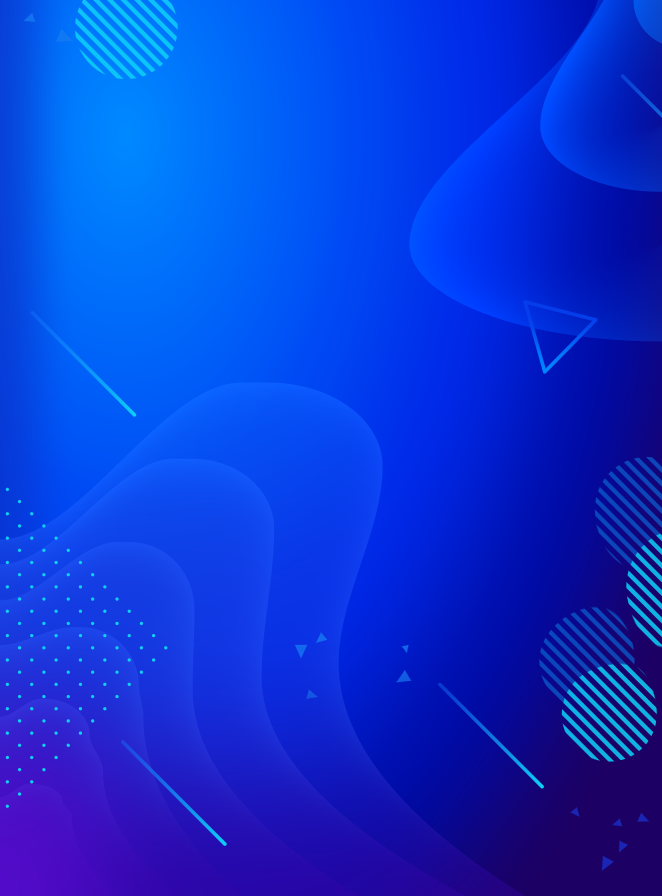
A Shadertoy shader for this background:

```glsl
#define GLOW_CENTER vec2(0.14, 0.85)
#define GLOW_STRETCH vec2(1.0, 0.62)
#define WAVE_OPACITY 0.38
#define WAVE_SHEEN 0.09
#define STRIPE_PERIOD 0.0108
#define STRIPE_WIDTH 0.0048
#define DOT_SPACING 0.0272
#define DOT_RADIUS 0.0018
#define LINE_RADIUS 0.002
#define CYAN vec3(0.05, 0.82, 0.97)

const int WAVES = 6;
// crest x, crest y, shoulder x, shoulder y
const vec4 crests[WAVES] = vec4[](
    vec4(0.30, 0.573, 0.427, 0.48), vec4(0.215, 0.488, 0.306, 0.41),
    vec4(0.145, 0.395, 0.217, 0.32), vec4(0.09, 0.30, 0.155, 0.235),
    vec4(0.05, 0.22, 0.10, 0.18), vec4(0.035, 0.125, 0.07, 0.105));
// waist x, waist y, foot x, height at the left side
const vec4 bases[WAVES] = vec4[](
    vec4(0.378, 0.26, 0.586, 0.398), vec4(0.292, 0.245, 0.52, 0.37),
    vec4(0.215, 0.23, 0.40, 0.33), vec4(0.16, 0.20, 0.27, 0.28),
    vec4(0.115, 0.14, 0.20, 0.20), vec4(0.08, 0.09, 0.13, 0.11));
const vec2 lineStarts[4] = vec2[](vec2(0.036, 0.651), vec2(0.137, 0.172),
    vec2(0.491, 0.236), vec2(0.695, 0.915));
// x, y, size
const vec3 shards[12] = vec3[](
    vec3(0.336, 0.274, 0.009), vec3(0.358, 0.287, 0.007), vec3(0.348, 0.224, 0.007),
    vec3(0.450, 0.243, 0.009), vec3(0.453, 0.276, 0.005), vec3(0.643, 0.093, 0.006),
    vec3(0.689, 0.081, 0.006), vec3(0.718, 0.086, 0.007), vec3(0.694, 0.055, 0.007),
    vec3(0.676, 0.036, 0.009), vec3(0.072, 0.958, 0.010), vec3(0.033, 0.979, 0.007));

float fill(float d) { return clamp(0.5 - d * iResolution.y, 0.0, 1.0); }

float ellipse(vec2 q, vec2 r) {
    return length(q) * (1.0 - 1.0 / max(length(q / r), 0.001));
}

float segment(vec2 p, vec2 a, vec2 b) {
    vec2 ab = b - a;
    return length(p - a - ab * clamp(dot(p - a, ab) / dot(ab, ab), 0.0, 1.0));
}

float smoothUnion(float a, float b, float k) {
    float h = max(k - abs(a - b), 0.0) / k;
    return min(a, b) - h * h * k * 0.25;
}

float stripes(vec2 p) {
    float u = (p.x + p.y) * 0.7071 / STRIPE_PERIOD;
    return fill(abs(fract(u) - 0.5) * STRIPE_PERIOD - STRIPE_WIDTH * 0.5);
}

// Domed wave with a narrow waist and a spreading foot
float wave(vec2 p, vec4 crest, vec4 base) {
    float top = mix(base.w, crest.y, smoothstep(0.0, crest.x * 0.9, p.x));
    if (p.y > crest.w)
        return p.x > crest.x ? ellipse(p - crest.xw, crest.zy - crest.xw) : p.y - top;
    float drop = max(base.y - p.y, 0.0) / base.y;
    float side = mix(base.x, crest.z, smoothstep(base.y, crest.w, p.y));
    side += (base.z - base.x) * drop * drop;
    return max(p.x - side, p.y - top);
}

// Bay opening to the right, with a rounded belly below its left tip
float bay(vec2 p, vec2 tip, vec2 r, float rise, float top) {
    if (p.y > tip.y) return tip.x + rise * smoothstep(tip.y, top, p.y) - p.x;
    return ellipse(p - tip - vec2(r.x, 0.0), r);
}

vec3 backdrop(vec2 p) {
    float d = length((p - GLOW_CENTER) * GLOW_STRETCH);
    vec3 col = mix(vec3(0.0, 0.54, 1.0), vec3(0.0, 0.30, 0.96), clamp(d / 0.25, 0.0, 1.0));
    col = mix(col, vec3(0.0, 0.16, 0.91), smoothstep(0.22, 0.42, d));
    col = mix(col, vec3(0.0, 0.04, 0.64), smoothstep(0.38, 0.58, d));
    col = mix(col, vec3(0.11, 0.0, 0.39), smoothstep(0.54, 0.70, d));
    return mix(col, vec3(0.04, 0.20, 0.80), 0.75 * smoothstep(0.085, -0.01, p.x));
}

void mainImage(out vec4 fragColor, in vec2 fragCoord) {
    vec2 p = fragCoord / iResolution.y;
    vec3 col = backdrop(p);

    // Layered bays in the upper right
    float outer = bay(p, vec2(0.457, 0.727), vec2(0.28, 0.108), 0.213, 1.02);
    float inner = bay(p, vec2(0.603, 0.859), vec2(0.134, 0.073), 0.09, 1.06);
    float corner = length(p - vec2(0.76, 1.0)) - 0.053;
    col += fill(outer) * exp(min(outer, 0.0) / 0.07) * vec3(0.0, 0.10, 0.12);
    col += fill(inner) * exp(min(inner, 0.0) / 0.08) * vec3(0.0, 0.14, 0.16);
    col += fill(corner) * vec3(0.0, 0.16, 0.15);

    // Nested waves, bluer above and violet below
    vec3 tint = mix(vec3(0.20, 0.02, 0.66), vec3(0.10, 0.23, 0.87), smoothstep(0.0, 0.32, p.y));
    tint = mix(tint, vec3(0.05, 0.34, 0.96), smoothstep(0.32, 0.58, p.y));
    tint = mix(tint, vec3(0.34, 0.04, 0.79), smoothstep(0.30, 0.0, length(p * vec2(1.3, 0.9))));
    for (int i = 0; i < WAVES; i++) {
        float d = wave(p, crests[i], bases[i]);
        float sheen = WAVE_SHEEN * exp(min(d, 0.0) / 0.022) * smoothstep(0.0, 0.2, p.y);
        col = mix(col, tint, WAVE_OPACITY * fill(d));
        col += fill(d) * sheen * vec3(0.3, 0.6, 0.5);
    }

    // Dots on a staggered grid inside a wedge
    vec2 q = (p - vec2(0.185, 0.277)) / DOT_SPACING;
    vec2 cellA = fract(q + 0.5) - 0.5, cellB = fract(q) - 0.5;
    float dots = min(length(cellA), length(cellB)) * DOT_SPACING - DOT_RADIUS;
    float wedge = step(p.x + abs(p.y - 0.277), 0.189);
    col = mix(col, CYAN, fill(dots) * wedge);

    // Striped disc and striped blobs
    float disc = length(p - vec2(0.141, 0.969)) - 0.0573;
    float dimBlob = smoothUnion(length(p - vec2(0.722, 0.432)) - 0.058,
                                length(p - vec2(0.655, 0.262)) - 0.053, 0.12);
    float litBlob = smoothUnion(length(p - vec2(0.68, 0.203)) - 0.053,
                                length(p - vec2(0.765, 0.345)) - 0.066, 0.08);
    float dimMask = fill(dimBlob) * (1.0 - fill(litBlob));
    col = mix(col, vec3(0.04, 0.36, 0.80), 0.75 * dimMask * stripes(p));
    col = mix(col, CYAN, 0.85 * max(fill(disc), fill(litBlob)) * stripes(p));

    // Diagonal strokes brightening toward their lower ends
    for (int i = 0; i < 4; i++) {
        vec2 a = lineStarts[i], span = vec2(0.114, -0.114);
        float t = clamp((p.x - a.x) / span.x, 0.0, 1.0);
        vec3 ink = mix(vec3(0.08, 0.45, 1.0), CYAN, t);
        col = mix(col, ink, fill(segment(p, a, a + span) - LINE_RADIUS) * mix(0.4, 1.0, t));
    }

    // Outlined triangle
    vec2 a = vec2(0.586, 0.663), b = vec2(0.665, 0.643), c = vec2(0.608, 0.585);
    float outline = min(segment(p, a, b), min(segment(p, b, c), segment(p, c, a)));
    vec3 outlineInk = mix(vec3(0.0, 0.52, 1.0), vec3(0.02, 0.24, 0.92), smoothstep(0.585, 0.65, p.y));
    col = mix(col, outlineInk, fill(outline - LINE_RADIUS));

    // Scattered shards
    for (int i = 0; i < 12; i++) {
        float turn = 1.3 * sin(float(i) * 2.4);
        vec2 s = mat2(cos(turn), sin(turn), -sin(turn), cos(turn)) * (p - shards[i].xy);
        float d = max(s.y - shards[i].z * 0.7, abs(s.x) * 0.88 - (s.y + shards[i].z) * 0.4);
        vec3 ink = mix(vec3(0.10, 0.18, 0.78), vec3(0.08, 0.48, 0.95), smoothstep(0.1, 0.3, p.y));
        col = mix(col, ink, 0.8 * fill(d));
    }
    fragColor = vec4(clamp(col, 0.0, 1.0), 1.0);
}
```
